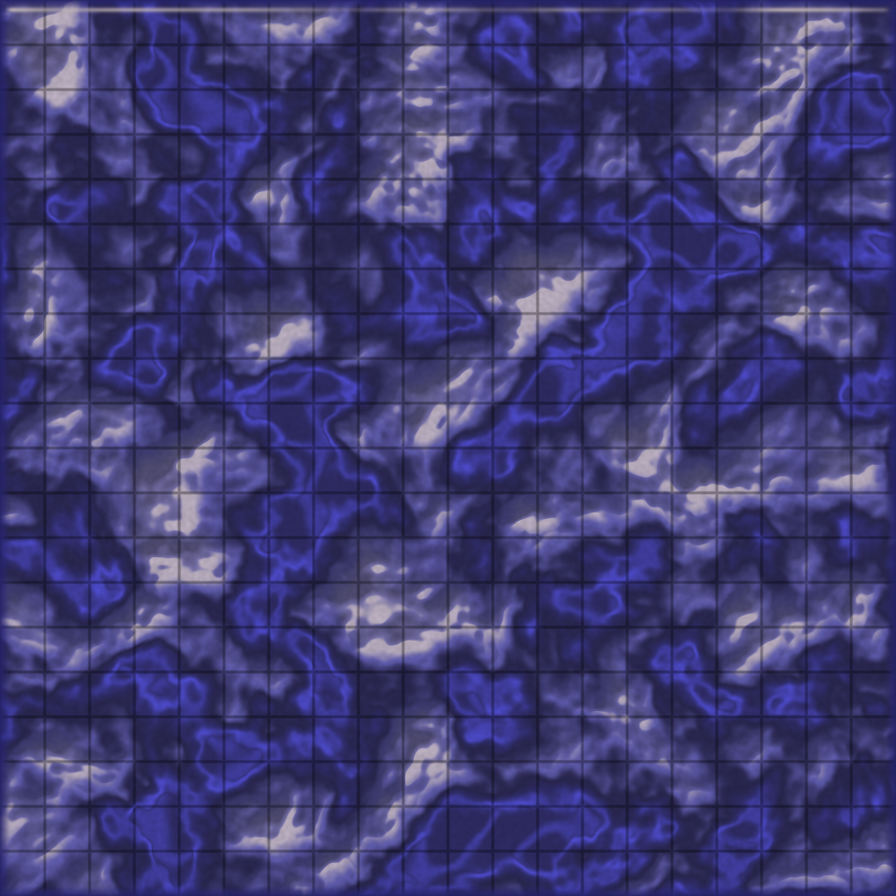
This texture is drawn by a Shadertoy shader. Its source:

```glsl
// Draws a violet relief map: lit islands, dark coasts, glowing blue channels and a fine grid.

vec2 hash22(vec2 p) {
    vec3 q = fract(p.xyx * vec3(0.1031, 0.1030, 0.0973));
    q += dot(q, q.yzx + 33.33);
    return fract((q.xx + q.yz) * q.zy);
}

float cornerSlope(vec2 cell, vec2 corner, vec2 f) {
    return dot(hash22(cell + corner) * 2.0 - 1.0, f - corner);
}

float gradientNoise(vec2 p) {
    vec2 cell = floor(p), f = fract(p);
    vec2 u = f * f * f * (f * (f * 6.0 - 15.0) + 10.0);
    vec2 k = vec2(0.0, 1.0);
    return mix(mix(cornerSlope(cell, k.xx, f), cornerSlope(cell, k.yx, f), u.x),
               mix(cornerSlope(cell, k.xy, f), cornerSlope(cell, k.yy, f), u.x), u.y);
}

// Terrain height; the coast lies at zero
float terrain(vec2 uv) {
    vec2 p = uv * 7.5 + 11.0;
    p += 0.35 * vec2(gradientNoise(p * 0.8 + 40.0), gradientNoise(p * 0.8 + 70.0));
    float height = 0.035, amplitude = 1.0;
    for (int i = 0; i < 4; i++) {
        height += amplitude * gradientNoise(p);
        p = mat2(0.8, 0.6, -0.6, 0.8) * p * 2.07 + 17.0;
        amplitude *= 0.46;
    }
    return height;
}

void mainImage(out vec4 fragColor, in vec2 fragCoord) {
    vec2 uv = fragCoord / iResolution.xy;
    float height = terrain(uv);

    // Slope facing a light at the lower right
    vec2 lightDir = normalize(vec2(0.5, -0.85));
    float facing = (terrain(uv - lightDir * 0.005) - terrain(uv + lightDir * 0.005)) / 0.01;

    // Sea: dark basins with a blue glow along the channels
    float glow = exp(-pow((height + 0.17) / 0.055, 2.0));
    float ridge = 1.0 - smoothstep(0.0, 0.16, abs(gradientNoise(uv * 17.0 + 90.0)));
    glow = max(glow * (0.6 + 0.4 * ridge), 0.6 * ridge * smoothstep(-0.15, -0.28, height));
    vec3 sea = mix(vec3(0.17, 0.16, 0.37), vec3(0.29, 0.28, 0.76), glow);

    // Land: violet, greyer with height, with pale highlights
    vec3 land = mix(vec3(0.30, 0.29, 0.55), vec3(0.40, 0.38, 0.57), smoothstep(0.12, 0.5, height));
    land *= 1.0 + 0.035 * clamp(facing, -7.0, 5.0);
    float highlight = smoothstep(2.0, 6.5, facing) * smoothstep(0.14, 0.34, height);
    land = mix(land, vec3(0.78, 0.73, 0.74), 0.75 * highlight);

    // Coast: a soft dark band between both
    vec3 coast = vec3(0.155, 0.145, 0.30);
    vec3 color = height > 0.0
        ? mix(coast, land, smoothstep(0.0, 0.15, height))
        : mix(coast, sea, smoothstep(0.0, 0.09, -height));

    // Fine grain
    color *= 1.0 + 0.09 * gradientNoise(uv * 170.0) + 0.06 * gradientNoise(uv * 70.0);

    // Grid of twenty cells per side
    vec2 toLine = abs(fract(uv * 20.0 + 0.5) - 0.5) / 20.0;
    vec2 line = 1.0 - smoothstep(0.0004, 0.0028, toLine);
    color *= 1.0 - 0.32 * max(line.x, line.y);

    // Blue rim with a pale streak along the top
    vec2 inset = min(uv, 1.0 - uv);
    float rim = 1.0 - smoothstep(0.0, 0.013, min(inset.x, inset.y));
    color = mix(color, vec3(0.15, 0.14, 0.43), 0.8 * rim);
    float streak = exp(-pow((uv.y - 0.989) / 0.0028, 2.0)) * smoothstep(0.004, 0.015, inset.x);
    float streakGain = clamp(0.55 + 0.9 * gradientNoise(vec2(uv.x * 9.0, 5.5)), 0.2, 0.95);
    color = mix(color, vec3(0.74, 0.69, 0.70), streak * streakGain);

    fragColor = vec4(color, 1.0);
}
```
